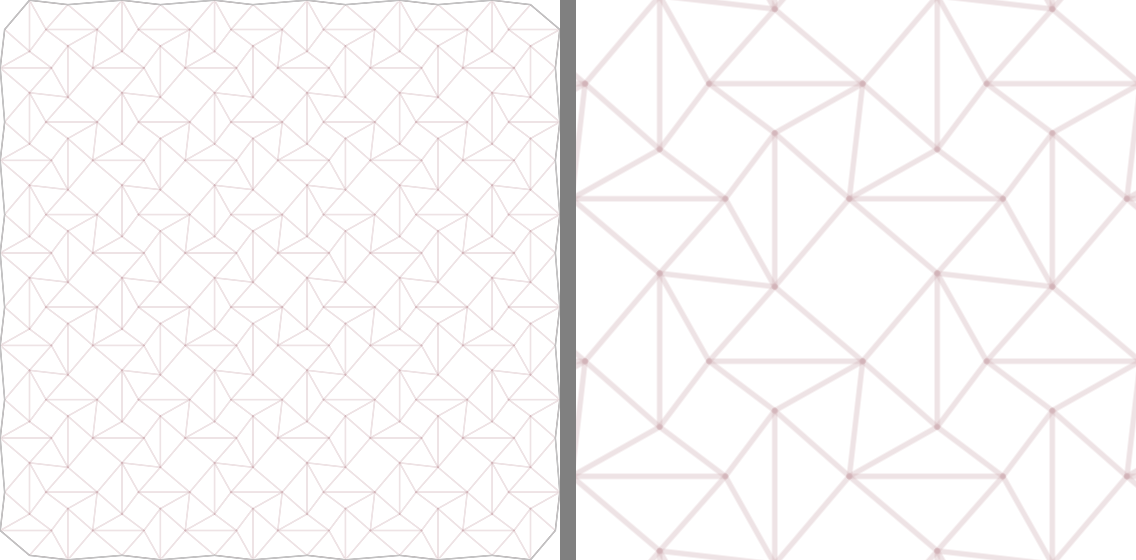
Left: the whole. Right: its middle third, enlarged.
Give the GLSL for this pattern, as a WebGL 2 fragment shader.

```glsl
#version 300 es
precision highp float;
// A 6 by 6 sheet of thin rose crease lines with fourfold turning symmetry,
// cut out by a fine grey zigzag outline with clipped corners. Six segments are
// turned four times, and each is wrapped to the lattice copy nearest the pixel.

uniform vec2 u_resolution;
out vec4 fragColor;

const float CELL = 0.16523;                // size of one repeat
const float HALF_CELLS = 3.0;              // repeats from centre to side
const vec2 INNER = vec2(-0.0292, -0.2073); // corner of the small square
const vec2 OUTER = vec2(-0.2073, -0.5240); // outer node of the cell
const float CREASE_WIDTH = 0.0011;
const float OUTLINE_WIDTH = 0.0011;
const float SOFTNESS = 0.0032;             // edge filter on the canvas
const float MIN_SOFTNESS = 1.2;            // edge filter floor, in pixels
const vec3 PAPER = vec3(1.0);
const vec3 CREASE_COLOR = vec3(0.81, 0.68, 0.70);
const vec3 OUTLINE_COLOR = vec3(0.32, 0.30, 0.31);

// Quarter turn that leaves the lattice unchanged
vec2 turn(vec2 v) { return vec2(v.y, -v.x); }

// Share of the filter footprint covered by a line at distance d
float lineCoverage(float d, float width, float blur) {
  return clamp(0.5 + (0.5 * width - d) / blur, 0.0, 1.0)
       - clamp(0.5 - (0.5 * width + d) / blur, 0.0, 1.0);
}

// Distance to the nearest lattice copy of segment a-b, in cells
float creaseDistance(vec2 p, vec2 a, vec2 b) {
  vec2 q = p - 0.5 * (a + b);
  q -= round(q);
  vec2 halfSpan = 0.5 * (b - a);
  float along = clamp(dot(q, halfSpan) / dot(halfSpan, halfSpan), -1.0, 1.0);
  return length(q - along * halfSpan);
}

// Signed distance to one side and its clipped corner, positive outside
float sideDistance(vec2 p, vec2 nextOuter, vec2 facing) {
  float u = fract(p.x - 0.5 - OUTER.x);
  float span = facing.x - OUTER.x;
  float rise = u < span ? u / span : (1.0 - u) / (1.0 - span);
  float cellCentre = HALF_CELLS - 0.5;
  float side = mix(OUTER.y, facing.y, rise) - cellCentre - p.y;
  vec2 cut = nextOuter - facing;
  vec2 normal = normalize(vec2(cut.y, -cut.x));
  vec2 cornerNode = vec2(cellCentre, -cellCentre) + facing;
  return max(side, dot(p - cornerNode, normal));
}

void main() {
  float canvas = min(u_resolution.x, u_resolution.y);
  vec2 p = (gl_FragCoord.xy - 0.5 * u_resolution) / (canvas * CELL);
  p.y = -p.y; // the nodes are given with y pointing down
  float blur = max(SOFTNESS, MIN_SOFTNESS / canvas) / CELL;
  float creaseWidth = CREASE_WIDTH / CELL;

  // Nodes derived from the two base points
  vec2 nextInner = turn(INNER);
  vec2 nextOuter = -turn(OUTER);
  vec2 facing = -OUTER - vec2(0.0, 1.0); // outer node of the cell above

  float blank = 1.0; // paper left uncovered; joints build up darker
  float sheet = -1e3;
  for (int k = 0; k < 4; k++) {
    vec2 q = p + 0.5;
    float d[6] = float[6](
      creaseDistance(q, INNER, nextInner),
      creaseDistance(q, OUTER, nextInner),
      creaseDistance(q, OUTER, INNER),
      creaseDistance(q, INNER, facing),
      creaseDistance(q, facing, nextOuter),
      creaseDistance(q, OUTER, facing));
    // The last segment maps to itself after half a turn
    int count = k < 2 ? 6 : 5;
    for (int i = 0; i < count; i++)
      blank *= 1.0 - lineCoverage(d[i], creaseWidth, blur);
    sheet = max(sheet, sideDistance(p, nextOuter, facing));
    p = turn(p);
  }

  // Creases stay inside the sheet, the outline goes on top
  float inside = clamp(-sheet / blur, 0.0, 1.0);
  vec3 color = mix(PAPER, CREASE_COLOR, (1.0 - blank) * inside);
  float outline = lineCoverage(abs(sheet), OUTLINE_WIDTH / CELL, blur);
  fragColor = vec4(mix(color, OUTLINE_COLOR, outline), 1.0);
}
```
